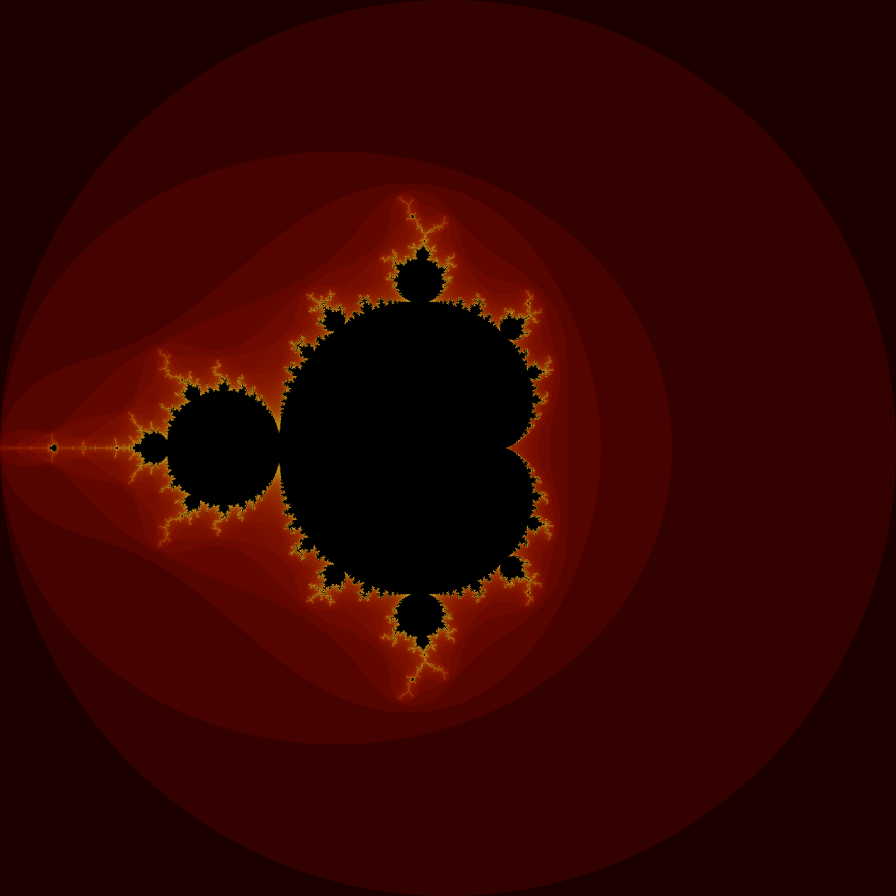
Reproduce this background procedurally as a Shadertoy shader.

```glsl
// Mandelbrot set over the square [-2, 2] x [-2, 2], drawn in banded embers.
// Each sample counts the steps until z = z^2 + c leaves radius 2; that count
// picks a colour from dark red through orange to gold. The inside is black.

const int MAX_STEPS = 50;
const int SAMPLES = 2;            // samples per axis within each pixel
const float HALF_SPAN = 2.0;      // half the width of the plane shown

vec2 complexSquare(vec2 z) {
    return vec2(z.x * z.x - z.y * z.y, 2.0 * z.x * z.y);
}

// Steps until escape, or 0 when the point stays bounded.
int escapeSteps(vec2 c) {
    vec2 z = vec2(0.0);
    for (int i = 1; i <= MAX_STEPS; i++) {
        z = complexSquare(z) + c;
        if (dot(z, z) > 4.0) return i;
    }
    return 0;
}

// Red saturates early, green climbs slowly, and blue only tints the gold.
vec3 emberColor(float steps) {
    float gold = smoothstep(12.0, 30.0, steps);
    float red = 0.61 * (1.0 - pow(0.82, steps)) + 0.12 * gold;
    float green = min(0.0028 * pow(max(steps - 1.0, 0.0), 1.6), 0.52);
    float blue = 0.08 * gold;
    float fade = 1.0 - smoothstep(34.0, float(MAX_STEPS), steps);
    return vec3(red, green, blue) * fade;
}

vec3 fractalColor(vec2 c) {
    int steps = escapeSteps(c);
    return steps == 0 ? vec3(0.0) : emberColor(float(steps));
}

// Canvas position to complex plane, centred with equal scale on both axes.
vec2 toPlane(vec2 position, vec2 size) {
    return HALF_SPAN * (2.0 * position - size) / min(size.x, size.y);
}

void mainImage(out vec4 fragColor, in vec2 fragCoord) {
    // Average a small grid of samples to smooth the edges.
    vec3 color = vec3(0.0);
    for (int y = 0; y < SAMPLES; y++) {
        for (int x = 0; x < SAMPLES; x++) {
            vec2 offset = (vec2(x, y) + 0.5) / float(SAMPLES) - 0.5;
            color += fractalColor(toPlane(fragCoord + offset, iResolution.xy));
        }
    }
    fragColor = vec4(color / float(SAMPLES * SAMPLES), 1.0);
}
```
